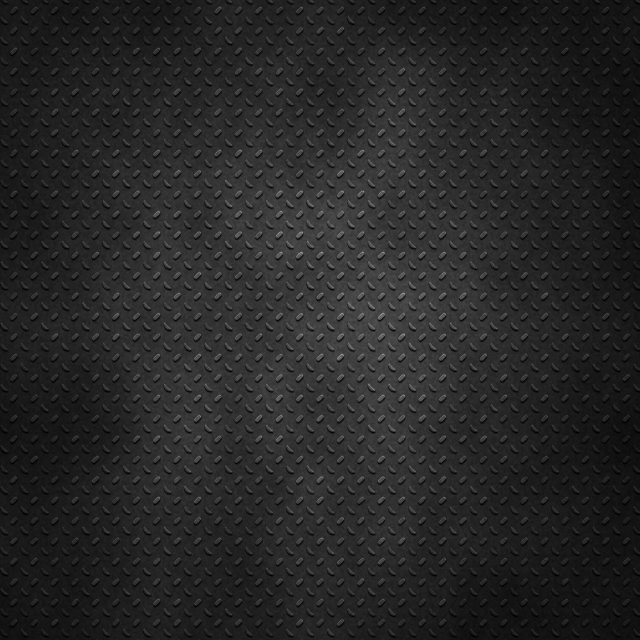
Reproduce this texture procedurally as a Shadertoy shader.

```glsl
// Dark steel tread plate: slugs leaning right sit on a square grid, slugs
// leaning left sit at the cell centres. Each is an embossed bar lit from above,
// over a grainy, blotchy base that fades towards the borders.

float hash(vec2 p) {
    vec3 q = fract(vec3(p.xyx) * 0.1031);
    q += dot(q, q.yzx + 33.33);
    return fract((q.x + q.y) * q.z);
}

float noise(vec2 p) {
    vec2 i = floor(p), f = fract(p);
    f = f * f * (3.0 - 2.0 * f);
    return mix(mix(hash(i), hash(i + vec2(1, 0)), f.x),
               mix(hash(i + vec2(0, 1)), hash(i + vec2(1, 1)), f.x), f.y);
}

float fbm(vec2 p) {
    float sum = 0.0, weight = 0.5;
    for (int i = 0; i < 5; i++) {
        sum += weight * noise(p);
        p = p * 2.03 + 17.0;
        weight *= 0.5;
    }
    return sum;
}

// Signed distance to a round-ended bar leaning right (lean = 1) or left (-1);
// the left one is longer, thinner and slightly bent
float slugDistance(vec2 p, float lean) {
    p.x *= lean;
    vec2 q = vec2(p.x - p.y, p.x + p.y) * 0.7071;
    bool bent = lean < 0.0;
    if (bent) q.x += 1.2 * q.y * q.y - 0.02;
    float halfLength = bent ? 0.18 : 0.14;
    float taper = 0.6 * q.y * q.y;
    q.y -= clamp(q.y, -halfLength, halfLength);
    return length(q) - (bent ? 0.075 : 0.095) + taper;
}

float coverage(float d, float blur) {
    return 1.0 - smoothstep(-blur, blur, d);
}

// Adds one family of slugs to the metal; p is in grid units
float emboss(float metal, vec2 p, float lean, float pixel) {
    vec2 cell = floor(p + 0.5);
    vec2 local = p - cell;
    float wear = 0.75 + 0.5 * hash(cell + 40.0 * lean + 90.0);
    float edge = max(0.025, 0.55 * pixel);
    float d = slugDistance(local, lean);
    float body = coverage(d, edge);

    // Soft shadow cast below and a thin dark seam all around
    float shadow = coverage(slugDistance(local + vec2(-0.02, 0.075), lean), 0.06);
    float seam = coverage(abs(d - 0.03) - 0.02, edge);
    metal *= 1.0 - (0.62 * shadow + 0.12 * seam) * (1.0 - body);

    // Raised face with a groove along its length
    float face = lean > 0.0 ? 0.42 : 0.20;
    float groove = coverage(abs(d + 0.055) - 0.012, edge);
    metal += body * wear * (metal * face + 0.02) * (1.0 - 0.4 * groove);

    // Bright upper rim and dark lower rim
    float slope = coverage(slugDistance(local - vec2(0.01, 0.04), lean), edge)
                - coverage(slugDistance(local + vec2(0.01, 0.04), lean), edge);
    return metal - wear * slope * (0.36 * metal + 0.012) * -1.0;
}

void mainImage(out vec4 fragColor, in vec2 fragCoord) {
    vec2 uv = fragCoord / iResolution.xy;

    // Broad glow, left of centre, broken up by blotches
    vec2 offset = uv - vec2(0.475, 0.53);
    float glow = exp(-dot(offset * offset, vec2(7.0, 4.0)));
    float metal = mix(0.058, 0.245, glow);
    metal *= 0.58 + 0.88 * fbm(uv * vec2(8.0, 6.0) + 3.0);

    // Fine grain
    float grain = noise(uv * 420.0) + noise(uv * 250.0 + 50.0) - 1.0;
    metal += grain * (0.01 + 0.14 * metal);

    // 31.35 repeats across and down
    vec2 grid = (uv - vec2(0.468, 0.505)) * 31.35;
    float pixel = 31.35 / iResolution.y;
    metal = emboss(metal, grid, 1.0, pixel);
    metal = emboss(metal, grid - 0.5, -1.0, pixel);

    fragColor = vec4(vec3(clamp(metal, 0.0, 1.0)), 1.0);
}
```
